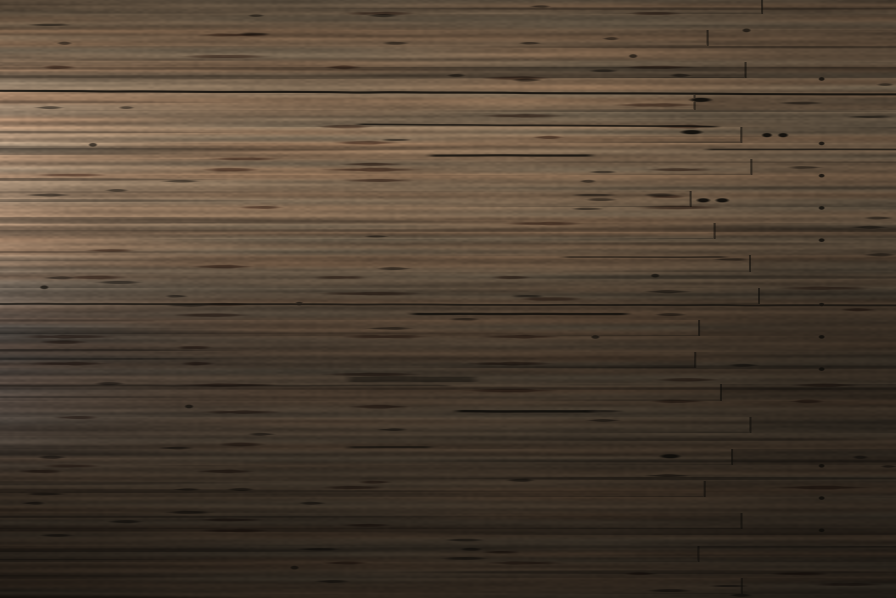
A Shadertoy shader for this texture:

```glsl
// Edge-on laminated timber: thin horizontal plies with stretched grain, dark gaps,
// staggered butt joints and nail holes at the right. Value noise makes the grain;
// a soft light falls from the upper left and fades below the middle.

float hash(vec2 p) {
    return fract(sin(dot(p, vec2(127.1, 311.7))) * 43758.5453);
}

float noise(vec2 p) {
    vec2 i = floor(p), f = fract(p);
    f = f * f * (3.0 - 2.0 * f);
    return mix(mix(hash(i), hash(i + vec2(1, 0)), f.x),
               mix(hash(i + vec2(0, 1)), hash(i + vec2(1, 1)), f.x), f.y);
}

// Horizontal crack from x0 to x1 at depth y, with tapered ends.
float crack(vec2 p, float x0, float x1, float y, float halfWidth) {
    float soft = 0.7 / iResolution.y;
    float d = abs(p.y - y - 0.0008 * (noise(vec2(p.x * 25.0, y * 90.0)) - 0.5));
    float ends = smoothstep(x0 - 0.008, x0 + 0.008, p.x) * (1.0 - smoothstep(x1 - 0.008, x1 + 0.008, p.x));
    return ends * (1.0 - smoothstep(halfWidth - soft, halfWidth + soft, d));
}

// Soft-edged oval spot.
float spot(vec2 p, vec2 centre, vec2 radius) {
    return 1.0 - smoothstep(0.5, 1.2, length((p - centre) / radius));
}

// Sparse knots: one possible long smudge in each cell of a stretched grid.
float smudges(vec2 p, vec2 grid, float share) {
    vec2 q = p * grid, id = floor(q), f = fract(q) - 0.5;
    float halfLength = mix(0.12, 0.4, hash(id + 7.3));
    f.x -= (hash(id + 3.1) - 0.5) * (0.9 - 2.0 * halfLength);
    float ragged = 0.75 + 0.5 * noise(vec2(p.x * 70.0, id.y));
    float d = length(f / vec2(halfLength, 0.42 * ragged));
    return step(1.0 - share, hash(id)) * (1.0 - smoothstep(0.35, 1.0, d));
}

// Light over the wall; p.y runs down from the top.
vec3 wallLight(vec2 p) {
    float level = mix(0.37, 0.455, smoothstep(0.0, 0.2, p.y));
    level -= 0.205 * smoothstep(0.3, 0.62, p.y) + 0.06 * smoothstep(0.6, 1.0, p.y);
    level *= 1.0 - 0.2 * smoothstep(0.55, 1.0, p.x);
    level *= 1.0 - 0.3 * exp(-3.0 * p.x) * smoothstep(0.7, 1.0, p.y);
    vec3 colour = level * vec3(1.0, 0.825, 0.645);
    float glow = exp(-5.5 * p.x);
    colour += glow * vec3(0.16, 0.14, 0.13) * smoothstep(0.02, 0.22, p.y) * (1.0 - smoothstep(0.36, 0.6, p.y));
    colour += glow * vec3(0.04, 0.05, 0.07) * smoothstep(0.4, 0.55, p.y) * (1.0 - smoothstep(0.65, 0.85, p.y));
    return colour;
}

void mainImage(out vec4 fragColor, in vec2 fragCoord) {
    vec2 p = fragCoord / iResolution.xy;
    p.y = 1.0 - p.y;
    vec2 pixel = 1.0 / iResolution.xy;

    // Board rows; every second one is cut by a joint.
    float row = p.y * 37.1 + 0.15;
    float board = floor(row);
    float cut = 1.0 - mod(board, 2.0);
    float jointX = mix(0.76, 0.86, hash(vec2(board, 4.7)));
    float beyond = cut * smoothstep(-pixel.x, pixel.x, p.x - jointX);
    float seed = board * 3.0 + step(0.5, beyond) * 19.0;

    // Plies and grain, from broad bands to fine fibres.
    float tone = 1.0 + 0.09 * (hash(vec2(seed, 1.3)) - 0.5);
    tone += 0.24 * (noise(vec2(p.x * 2.0 + seed, p.y * 150.0)) - 0.5);
    tone += 0.17 * (noise(vec2(p.x * 9.0, p.y * 230.0 + seed)) - 0.5);
    tone += 0.10 * (noise(vec2(p.x * 160.0, p.y * 300.0)) - 0.5);
    tone += 0.06 * sin(row * 12.566 + 0.8);
    tone -= 0.07 * beyond;
    float leftStripe = smoothstep(0.55, 0.9, noise(vec2(p.x * 1.5, p.y * 112.0 + 5.0)));
    tone += 0.16 * leftStripe * exp(-4.0 * p.x);

    vec3 colour = wallLight(p) * tone;
    float tint = noise(vec2(p.x * 3.0 + 8.0, p.y * 95.0)) - 0.5;
    colour *= 1.0 + tint * vec3(0.09, -0.01, -0.07);

    // Thin shadow lines between plies, then brown smudges.
    float gap = smoothstep(0.68, 0.9, noise(vec2(p.x * 1.3 + 30.0, p.y * 140.0)));
    colour *= 1.0 - 0.3 * gap;
    colour *= 1.0 - vec3(0.36, 0.42, 0.44) * smudges(p, vec2(6.0, 111.0), 0.10);
    colour *= 1.0 - 0.45 * smudges(p + 0.37, vec2(13.0, 130.0), 0.05);

    // Long seams and the strongest cracks.
    float dark = 0.85 * crack(p, -0.1, 1.1, 0.152 + 0.006 * p.x, 0.0018);
    dark = max(dark, 0.7 * crack(p, -0.1, 1.1, 0.508 + 0.003 * p.x, 0.0016));
    dark = max(dark, 0.75 * crack(p, 0.4, 0.8, 0.205 + 0.008 * p.x, 0.0014));
    dark = max(dark, 0.8 * crack(p, 0.48, 0.66, 0.260, 0.0018));
    dark = max(dark, 0.7 * crack(p, 0.79, 1.1, 0.250, 0.0014));
    dark = max(dark, 0.65 * crack(p, 0.63, 0.81, 0.430, 0.0012));
    dark = max(dark, 0.8 * crack(p, 0.46, 0.70, 0.525, 0.0020));
    dark = max(dark, 0.45 * crack(p, 0.39, 0.53, 0.634, 0.0045));
    dark = max(dark, 0.4 * crack(p, -0.1, 0.5, 0.645, 0.0014));
    dark = max(dark, 0.85 * crack(p, 0.51, 0.66, 0.688, 0.0020));
    dark = max(dark, 0.6 * crack(p, 0.39, 0.48, 0.748, 0.0018));

    // Joint ends, and the shadow under each cut board.
    float joint = cut * (1.0 - smoothstep(0.0006, 0.0006 + pixel.x, abs(p.x - jointX)));
    float underside = cut * smoothstep(0.88, 0.97, fract(row)) * smoothstep(jointX - 0.3, jointX, p.x);
    dark = max(dark, max(0.55 * joint, 0.3 * underside * (1.0 - beyond)));

    // Nail holes: a column at the right, and a few stray ones.
    for (float i = 0.0; i < 18.0; i++) {
        float y = (i * 2.0 + 0.9) / 37.1;
        float shown = step(0.4, hash(vec2(i, 9.2)));
        dark = max(dark, 0.8 * shown * spot(p, vec2(0.917, y), vec2(0.0036, 0.0034)));
        vec2 stray = vec2(hash(vec2(i, 2.6)) * 0.9, hash(vec2(i, 5.8)));
        dark = max(dark, 0.65 * step(0.55, hash(vec2(i, 6.4))) * spot(p, stray, vec2(0.005, 0.0035)));
    }
    // Paired slots near the upper joints.
    for (float i = 0.0; i < 2.0; i++) {
        dark = max(dark, 0.9 * spot(p, vec2(0.785 + 0.021 * i, 0.335), vec2(0.008, 0.004)));
        dark = max(dark, 0.9 * spot(p, vec2(0.856 + 0.018 * i, 0.226), vec2(0.006, 0.004)));
        dark = max(dark, 0.9 * spot(p, vec2(0.782 - 0.010 * i, 0.167 + 0.054 * i), vec2(0.013, 0.004)));
    }
    dark = max(dark, 0.9 * spot(p, vec2(0.748, 0.763), vec2(0.012, 0.004)));

    fragColor = vec4(mix(colour, vec3(0.045, 0.04, 0.03), dark), 1.0);
}
```
